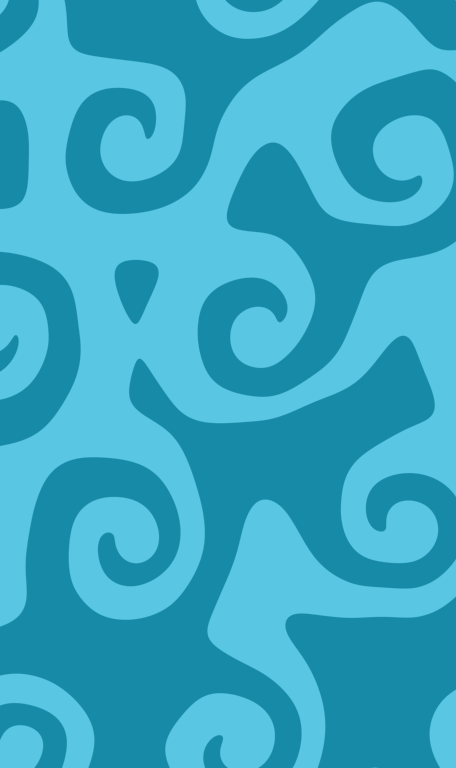
Write a WebGL 1 fragment shader that draws this pattern.

```glsl
precision highp float;
// Two-tone curling waves: every point of a loose staggered lattice winds a
// shared phase into a wide spiral, alternately left and right handed.
// The sine of that phase is cut into flat light and dark ribbons.

uniform vec2 u_resolution;

vec2 hash2(vec2 cell) {
  vec2 q = vec2(dot(cell, vec2(127.1, 311.7)), dot(cell, vec2(269.5, 183.3)));
  return 2.0 * fract(sin(q) * 43758.55) - 1.0;
}

float gradientNoise(vec2 p) {
  vec2 i = floor(p);
  vec2 f = fract(p);
  vec2 u = f * f * f * (f * (f * 6.0 - 15.0) + 10.0);
  float a = dot(hash2(i), f);
  float b = dot(hash2(i + vec2(1.0, 0.0)), f - vec2(1.0, 0.0));
  float c = dot(hash2(i + vec2(0.0, 1.0)), f - vec2(0.0, 1.0));
  float d = dot(hash2(i + 1.0), f - 1.0);
  return mix(mix(a, b, u.x), mix(c, d, u.x), u.y);
}

// Positive inside light ribbons, negative inside dark ones.
float ribbonField(vec2 p) {
  // Slight wobble of the hand-cut outlines
  p += 0.016 * vec2(gradientNoise(p * 9.0), gradientNoise(p * 9.0 + 31.0));

  // Diagonal drift between the spirals
  float phase = dot(p, vec2(-9.0, 7.0)) + 1.2 * gradientNoise(p * 4.0 + 9.0);
  float core = 0.0;

  for (int j = -1; j <= 5; j++) {
    for (int i = -1; i <= 2; i++) {
      vec2 cell = vec2(float(i), float(j));
      float stagger = 0.5 * mod(cell.y, 2.0);
      vec2 centre = vec2(-0.01, 0.04) + vec2(0.34, 0.25) * (cell + vec2(stagger, 0.0));
      vec2 d = p - centre - 0.035 * hash2(cell + 5.0);
      float r2 = dot(d, d) + 1e-6;
      float hand = 1.0 - 2.0 * mod(cell.x + cell.y + 1.0, 2.0);

      // One arm per spiral: even winding outside, a tighter hook inside
      phase += hand * atan(d.y, d.x) + 10.5 * exp(-r2 / 0.0145);
      phase -= 0.7 * log(r2 / (r2 + 0.01));
      // A light heart in which the dark arm ends in a tip
      core += 2.2 * exp(-r2 / 0.0008);
    }
  }
  // Noise swells and tapers the ribbons
  return sin(phase) + core + 0.8 * gradientNoise(p * 6.0 + 17.0) - 0.15;
}

void main() {
  vec2 p = gl_FragCoord.xy / u_resolution.y;
  float pixel = 1.0 / u_resolution.y;

  // Distance to the outline, estimated from the slope of the field
  float field = ribbonField(p);
  vec2 slope = vec2(ribbonField(p + vec2(0.5 * pixel, 0.0)),
                    ribbonField(p + vec2(0.0, 0.5 * pixel))) - field;
  float edge = 0.5 * field / max(length(slope), 1e-5);

  vec3 deepTeal = vec3(0.09, 0.54, 0.66);
  vec3 paleAqua = vec3(0.35, 0.78, 0.89);
  gl_FragColor = vec4(mix(deepTeal, paleAqua, smoothstep(-0.8, 0.8, edge)), 1.0);
}
```
